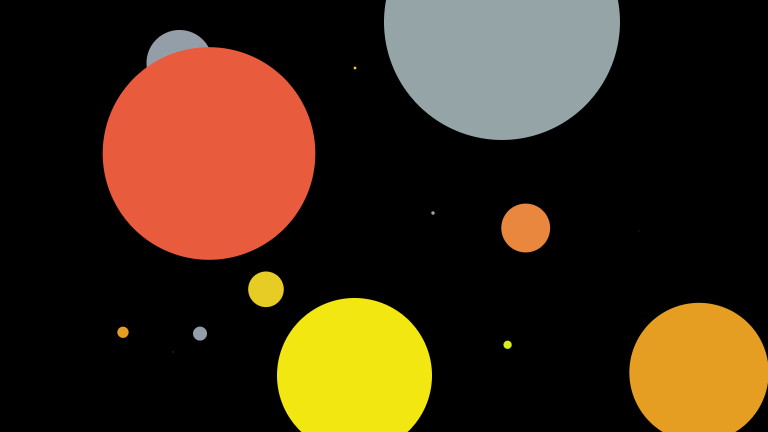
Write a WebGL 2 fragment shader that draws this background.

```glsl
#version 300 es
precision highp float;
// Flat coloured discs of many sizes floating on a black field.

#define BACKGROUND vec3(0.0)
#define CORAL      vec3(0.91, 0.36, 0.24)
#define SLATE      vec3(0.58, 0.645, 0.655)
#define STEEL      vec3(0.58, 0.62, 0.66)
#define LEMON      vec3(0.95, 0.905, 0.065)
#define AMBER      vec3(0.90, 0.62, 0.135)
#define TANGERINE  vec3(0.91, 0.53, 0.24)
#define GOLD       vec3(0.90, 0.80, 0.14)
#define LIME       vec3(0.84, 0.93, 0.10)
#define EDGE_WIDTH 1.0

uniform vec2 u_resolution;
out vec4 fragColor;

const int DISC_COUNT = 14;

// Centre (xy) and radius (z), in canvas heights, from back to front.
const vec3 discs[DISC_COUNT] = vec3[DISC_COUNT](
    vec3(0.4155, 0.8542, 0.0764),
    vec3(0.4838, 0.6447, 0.2461),
    vec3(1.1620, 0.9491, 0.2731),
    vec3(0.8206, 0.1308, 0.1794),
    vec3(1.6181, 0.1377, 0.1613),
    vec3(1.2169, 0.4722, 0.0565),
    vec3(0.6157, 0.3303, 0.0412),
    vec3(0.2847, 0.2308, 0.0130),
    vec3(0.4630, 0.2278, 0.0162),
    vec3(1.1750, 0.2019, 0.0095),
    vec3(1.0023, 0.5069, 0.0040),
    vec3(0.8218, 0.8426, 0.0032),
    vec3(0.4005, 0.1852, 0.0008),
    vec3(1.4792, 0.4653, 0.0006)
);

const vec3 tints[DISC_COUNT] = vec3[DISC_COUNT](
    STEEL, CORAL, SLATE, LEMON, AMBER, TANGERINE, GOLD,
    AMBER, STEEL, LIME, SLATE, GOLD, STEEL, AMBER
);

// Smooth coverage of a disc; specks below one pixel fade out by area.
float discCoverage(vec2 p, vec3 disc, float pixel) {
    float halfEdge = 0.5 * EDGE_WIDTH * pixel;
    float radius = max(disc.z, halfEdge);
    float fade = min(1.0, disc.z * disc.z / (halfEdge * halfEdge));
    float distanceToEdge = length(p - disc.xy) - radius;
    return fade * clamp(0.5 - 0.5 * distanceToEdge / halfEdge, 0.0, 1.0);
}

void main() {
    float pixel = 1.0 / u_resolution.y;
    vec2 p = gl_FragCoord.xy * pixel;

    // Paint the discs over one another.
    vec3 color = BACKGROUND;
    for (int i = 0; i < DISC_COUNT; i++) {
        color = mix(color, tints[i], discCoverage(p, discs[i], pixel));
    }
    fragColor = vec4(color, 1.0);
}
```
